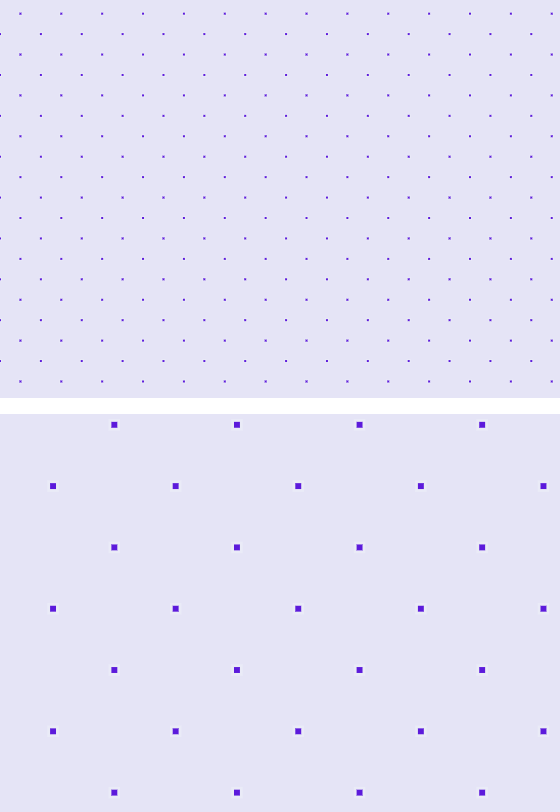
Top, the full canvas; bottom, a detail of the centre.
Write a WebGL 1 fragment shader that draws this pattern.

```glsl
precision highp float;

uniform vec2 u_resolution;

// Lengths are fractions of the canvas width.
const float PERIOD = 0.07298;
const vec2 FIRST_DOT = vec2(0.0365, 0.0295);
const float DOT_HALF = 0.00176;
const float HALO_HALF = 0.0034;
const float HALO_STRENGTH = 0.6;

const vec3 GROUND = vec3(0.898, 0.894, 0.966);
const vec3 HALO = vec3(0.93, 0.94, 0.97);
const vec3 DOT = vec3(0.36, 0.10, 0.86);

// Offset from the nearest point of a square grid.
vec2 gridOffset(vec2 p) {
  return (fract(p / PERIOD + 0.5) - 0.5) * PERIOD;
}

float squareDistance(vec2 p, float halfSize) {
  vec2 d = abs(p) - halfSize;
  return length(max(d, 0.0)) + min(max(d.x, d.y), 0.0);
}

float coverage(float distanceToEdge, float pixel) {
  return clamp(0.5 - distanceToEdge / pixel, 0.0, 1.0);
}

void main() {
  float pixel = 1.0 / u_resolution.x;
  vec2 p = gl_FragCoord.xy * pixel - FIRST_DOT;

  // Two grids, half a period apart, make the staggered rows.
  vec2 a = gridOffset(p);
  vec2 b = gridOffset(p - 0.5 * PERIOD);
  vec2 nearest = dot(a, a) < dot(b, b) ? a : b;

  // Pale rim below the square dot.
  float halo = coverage(squareDistance(nearest, HALO_HALF), pixel);
  float mark = coverage(squareDistance(nearest, DOT_HALF), pixel);

  vec3 color = mix(GROUND, HALO, halo * HALO_STRENGTH);
  color = mix(color, DOT, mark);
  gl_FragColor = vec4(color, 1.0);
}
```
